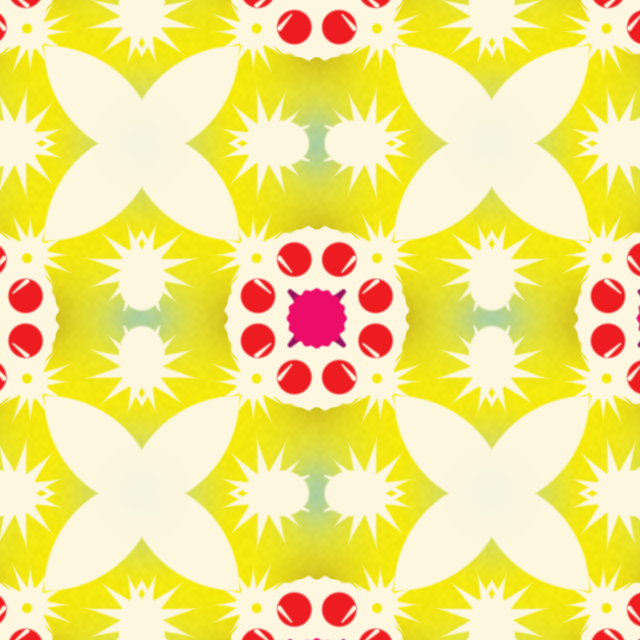
Write a WebGL 1 fragment shader that draws this pattern.

```glsl
precision highp float;
// Floral tile: cream petals, spiky bursts and red-dotted medallions on shaded yellow.

uniform vec2 u_resolution;

const float TAU = 6.2831853;
const float REPEATS = 1.8286;              // tiles across the canvas
const vec2 MEDALLION_CENTRE = vec2(0.495, 0.5026);

const vec3 CREAM = vec3(0.995, 0.967, 0.875);
const vec3 YELLOW = vec3(0.965, 0.918, 0.03);
const vec3 LIME = vec3(0.83, 0.86, 0.40);
const vec3 TEAL = vec3(0.68, 0.81, 0.62);
const vec3 OLIVE = vec3(0.80, 0.73, 0.13);
const vec3 RED = vec3(0.93, 0.11, 0.13);
const vec3 MAGENTA = vec3(0.925, 0.05, 0.41);
const vec3 PURPLE = vec3(0.58, 0.07, 0.36);

float hash(vec2 p) {
  vec3 v = fract(p.xyx * 0.1031);
  v += dot(v, v.yzx + 33.33);
  return fract((v.x + v.y) * v.z);
}

float noise(vec2 p) {
  vec2 i = floor(p), f = fract(p);
  f = f * f * (3.0 - 2.0 * f);
  vec2 e = vec2(1.0, 0.0);
  return mix(mix(hash(i), hash(i + e), f.x),
             mix(hash(i + e.yx), hash(i + e.xx), f.x), f.y);
}

float cover(float d, float soft) {
  return 1.0 - smoothstep(-soft, soft, d);
}

float glow(vec2 p, vec2 size) {
  p /= size;
  return exp(-dot(p, p));
}

// Segment whose half width runs from w0 at a to w1 at b.
float taper(vec2 p, vec2 a, vec2 b, float w0, float w1) {
  vec2 ab = b - a;
  float t = clamp(dot(p - a, ab) / dot(ab, ab), 0.0, 1.0);
  return length(p - a - ab * t) - mix(w0, w1, t);
}

// Round core with thin spikes of uneven length.
float burst(vec2 p, float core, float reach, float width, float seed) {
  float d = length(p) - core;
  for (int i = 0; i < 13; i++) {
    float k = float(i);
    float angle = TAU * (k + 0.4 * hash(vec2(k, seed))) / 13.0;
    vec2 dir = vec2(sin(angle), cos(angle));
    float along = dot(p, dir);
    float across = abs(dir.x * p.y - dir.y * p.x);
    float len = reach * mix(0.7, 1.0, hash(vec2(seed, k + 5.0)));
    d = min(d, max(across - width * (1.0 - along / len), -along));
  }
  return d;
}

// Four leaves, each the overlap of two discs; f is mirrored about the centre.
float petals(vec2 f) {
  vec2 c = vec2(0.276, -0.045);
  return max(length(f - c), length(f - c.yx)) - 0.324;
}

// Egg body with spikes and a pierced diamond tip.
float edgeBurst(vec2 p) {
  vec2 egg = (p - vec2(0.5, 0.103)) / vec2(0.066, 0.081);
  float d = min((length(egg) - 1.0) * 0.066,
                burst(p - vec2(0.5, 0.143), 0.064, 0.158, 0.026, 3.0));
  d = max(d, 0.022 - p.y);
  vec2 tip = abs(p - vec2(0.5, 0.213));
  float diamond = tip.x + 0.6 * tip.y;
  return max(min(d, diamond - 0.024), 0.009 - diamond);
}

// Ragged disc with a pierced burst on each diagonal.
float medallion(vec2 p) {
  float d = length(p) - 0.249 - 0.018 * noise(p * 42.0);
  vec2 b = p - vec2(0.183);
  d = min(d, burst(b, 0.05, 0.122, 0.018, 11.0));
  return max(d, 0.014 - length(p - vec2(0.172)));
}

vec3 ground(vec2 p, vec2 f) {
  vec3 c = mix(YELLOW, LIME, 0.9 * (1.0 - smoothstep(0.11, 0.29, length(f))));
  c = mix(c, LIME, 0.75 * glow(p - vec2(0.5, 0.0), vec2(0.22, 0.15)));
  c = mix(c, OLIVE, 0.85 * glow(p - vec2(0.24, 0.0), vec2(0.08, 0.10)));
  return mix(c, TEAL, glow(p - vec2(0.5, 0.0), vec2(0.09, 0.065)));
}

void main() {
  float side = min(u_resolution.x, u_resolution.y);
  vec2 uv = (gl_FragCoord.xy - 0.5 * u_resolution) / side + 0.5;
  float soft = 0.003 + 0.7 * REPEATS / side;

  // Mirror each tile about its axes, then its diagonals.
  vec2 p = abs(fract((uv - MEDALLION_CENTRE) * REPEATS + 0.5) - 0.5);
  p = vec2(max(p.x, p.y), min(p.x, p.y));
  vec2 f = 0.5 - p;

  // Ground and cream shapes.
  vec3 colour = ground(p, f) + 0.025 * (noise(uv * 160.0) - 0.5);
  float cream = min(petals(f), min(edgeBurst(p), medallion(p)));
  vec3 paper = mix(CREAM, vec3(0.96, 0.96, 0.88), glow(f, vec2(0.08)));
  colour = mix(colour, paper, cover(cream, soft));

  // Red dots, each nicked on the side facing the diagonal.
  float dots = length(p - vec2(0.168, 0.064)) - 0.049;
  float nick = taper(p, vec2(0.172, 0.107), vec2(0.133, 0.073), 0.007, 0.002);
  colour = mix(colour, RED, cover(max(dots, -nick), soft));

  // Scalloped heart with dark diagonal barbs.
  float barb = taper(p, vec2(0.05), vec2(0.076), 0.013, 0.007);
  colour = mix(colour, PURPLE, cover(barb, soft));
  float heart = length(p) - 0.083 - 0.003 * cos(16.0 * atan(p.y, p.x + 0.0001));
  colour = mix(colour, MAGENTA, cover(heart, soft));

  gl_FragColor = vec4(clamp(colour, 0.0, 1.0), 1.0);
}
```
